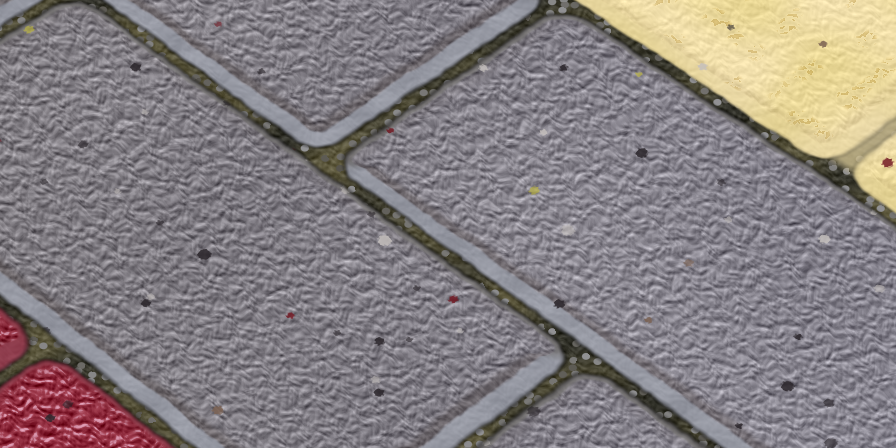
This texture is drawn by a WebGL 2 fragment shader. Its source:

```glsl
#version 300 es
precision highp float;
// Wet paving blocks in running bond, seen at a slant: a projective map gives block
// coordinates, a rounded box gives chamfers and mossy joints, and embossed
// cellular noise gives the rough faces. Rows are red, grey, grey, yellow.
uniform vec2 u_resolution;
out vec4 outColor;

vec2 hash2(vec2 p) {
  p = vec2(dot(p, vec2(127.1, 311.7)), dot(p, vec2(269.5, 183.3)));
  return fract(sin(p) * 43758.55);
}

// Distance to the nearest jittered point, with a random value of its cell
vec2 cellular(vec2 p) {
  vec2 base = floor(p), best = vec2(9.0, 0.0);
  for (int j = -1; j <= 1; j++)
    for (int i = -1; i <= 1; i++) {
      vec2 cell = base + vec2(i, j), h = hash2(cell);
      float d = length(cell + h - p);
      if (d < best.x) best = vec2(d, h.x);
    }
  return best;
}

// Layered sines for slow drift, about -1 to 1
float drift(vec2 p) {
  return (sin(p.x + 1.7 * sin(p.y * 0.8)) + sin(p.y * 1.3 + 1.9 * sin(p.x * 0.7 + 1.0))) * 0.5;
}

// Height of the wrinkled surface, stretched along the slope of the rows
float rough(vec2 p) {
  p = mat2(0.95, 0.31, -0.31, 0.95) * p;
  p += 0.006 * vec2(drift(p * 60.0), drift(p.yx * 75.0));
  return cellular(p * vec2(35.0, 55.0)).x + 0.55 * cellular(p * vec2(80.0, 105.0)).x;
}

// Scattered grit: rgb and coverage
vec4 grit(vec2 p, float size, float chance, float px) {
  vec2 cell = floor(p / size), h = hash2(cell + 17.0), kind = hash2(cell + 53.0);
  vec2 q = p - (cell + 0.25 + 0.5 * h) * size;
  float radius = 0.006 + 0.007 * kind.x * kind.x;
  float d = length(q * vec2(0.85, 1.1)) + 0.002 * drift(q * 500.0 + kind * 9.0) - radius;
  vec3 color = kind.y < 0.45 ? vec3(0.16, 0.14, 0.16)
             : kind.y < 0.72 ? vec3(0.77, 0.75, 0.74)
             : kind.y < 0.86 ? vec3(0.48, 0.38, 0.32)
             : kind.y < 0.94 ? vec3(0.76, 0.73, 0.22) : vec3(0.45, 0.10, 0.14);
  return vec4(color, step(hash2(cell + 91.0).x, chance) * smoothstep(px, -px, d));
}

void main() {
  float px = 1.0 / u_resolution.y;
  vec2 p = gl_FragCoord.xy * px;
  vec2 s = vec2(p.x, 1.0 - p.y);

  // Slanted plane: x counts blocks along a row, y counts rows
  vec2 plane = vec2(0.369 * s.x + 0.595 * s.y - 0.0434, 0.672 + 0.79 * s.x - s.y)
             / (0.837 - 0.002 * s.x + 0.099 * s.y);
  float row = floor(plane.y);
  plane.x += 0.5 * mod(row, 2.0);
  vec2 block = vec2(floor(plane.x), row);
  vec2 q = (fract(plane) - 0.5) * vec2(1.21, 0.667);

  // Rounded outline, and how far its edge faces the light
  float wobble = 0.003 * drift(p * 28.0) + 0.0015 * drift(p.yx * 95.0);
  vec2 k = abs(q) - vec2(0.593, 0.3215) + 0.06;
  float inset = 0.06 - length(max(k, 0.0)) - min(max(k.x, k.y), 0.0) + wobble;
  vec2 normal = sign(q) * (max(k.x, k.y) > 0.0 ? normalize(max(k, 0.0)) : step(k.yx, k));
  float lit = smoothstep(-0.5, 0.6, normal.x - normal.y);

  // Face colour of the row, with embossed grain
  float tone = rough(p) - rough(p + vec2(0.003, -0.007));
  float red = 1.0 - step(0.0, row), yellow = step(2.0, row);
  vec3 face = vec3(0.515, 0.502, 0.535) + vec3(0.012, 0.014, 0.024) * (p.x - 1.0);
  face += 0.018 * drift(p * 5.0) + 0.02 * (hash2(block).x - 0.5);
  face = mix(face, vec3(0.58, 0.19, 0.26), red);
  face = mix(face, vec3(0.93, 0.86, 0.63) + vec3(0.02, 0.02, 0.05) * drift(p * 17.0), yellow);
  vec3 color = face + tone * mix(0.30, 0.10, yellow);
  color += red * vec3(0.10, 0.22, 0.24) * smoothstep(0.15, 0.5, tone);
  color -= yellow * vec3(0.12, 0.15, 0.20) * smoothstep(0.3, 0.8, drift(p * 43.0)) * step(0.2, tone);

  // Dark ridge, then the smooth wet chamfer outside it
  float chamfer = mix(0.012, 0.038, lit);
  float ridge = smoothstep(chamfer - 0.004, chamfer + 0.004, inset)
              * smoothstep(chamfer + 0.028, chamfer + 0.010, inset);
  color = mix(color, face * vec3(0.77, 0.74, 0.72) + tone * 0.15, ridge * mix(0.2, 0.75, lit) * (1.0 - 0.7 * yellow));
  vec3 wet = mix(vec3(0.46, 0.45, 0.45), vec3(0.585, 0.595, 0.635), lit) + 0.03 * drift(p * 31.0);
  wet = mix(wet, face * 0.97, max(yellow, red * 0.85)) + tone * 0.05;
  color = mix(color, wet, smoothstep(chamfer + 0.004, chamfer - 0.004, inset));

  // Grit on the faces
  vec4 coarse = grit(p, 0.19, 0.42, px), fine = grit(p + 3.7, 0.085, 0.11, px);
  color = mix(color, coarse.rgb, coarse.a * 0.85);
  color = mix(color, fine.rgb, fine.a * 0.6);

  // Joints: moss, damp soil and small pebbles
  vec2 pebble = cellular(p * vec2(38.0, 46.0));
  vec3 soil = mix(vec3(0.19, 0.19, 0.16), vec3(0.37, 0.35, 0.24), 0.5 + 0.5 * drift(p * 19.0));
  soil += 0.15 * tone;
  vec3 stone = mix(vec3(0.34, 0.33, 0.30), vec3(0.58, 0.58, 0.59), fract(pebble.y * 7.0));
  soil = mix(soil, stone, step(0.55, pebble.y) * smoothstep(0.42, 0.28, pebble.x));
  soil = mix(soil, face * 0.9, 0.75 * yellow * smoothstep(2.03, 2.08, plane.y));
  float edge = px + 0.002;
  color = mix(soil, color, smoothstep(-edge, edge, inset));
  color *= 1.0 - 0.35 * smoothstep(0.009, 0.0, abs(inset)) * (1.0 - 0.6 * yellow);

  outColor = vec4(clamp(color, 0.0, 1.0), 1.0);
}
```
